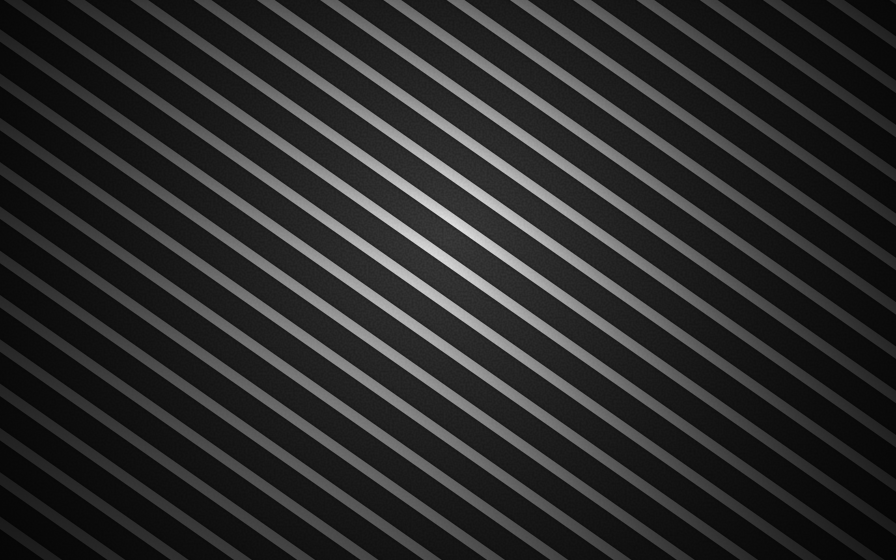
Give the GLSL for this pattern, as a Shadertoy shader.

```glsl
const float STRIPE_ANGLE = radians(35.0);
const float STRIPE_PERIOD = 0.0648;
const float STRIPE_PHASE = -0.44;
const float STRIPE_HALF_WIDTH = 0.142; // in periods
const vec2 LIGHT_CENTER = vec2(0.0, 0.08);

vec2 hashGradient(vec2 cell) {
    vec3 q = fract(cell.xyx * vec3(0.1031, 0.1030, 0.0973));
    q += dot(q, q.yzx + 33.33);
    float angle = 6.2832 * fract((q.x + q.y) * q.z);
    return vec2(cos(angle), sin(angle));
}

float gradientNoise(vec2 p) {
    vec2 i = floor(p);
    vec2 f = p - i;
    vec2 u = f * f * f * (f * (f * 6.0 - 15.0) + 10.0);
    vec2 e = vec2(0.0, 1.0);
    float a = dot(hashGradient(i), f);
    float b = dot(hashGradient(i + e.yx), f - e.yx);
    float c = dot(hashGradient(i + e.xy), f - e.xy);
    float d = dot(hashGradient(i + e.yy), f - e.yy);
    return mix(mix(a, b, u.x), mix(c, d, u.x), u.y);
}

// Signed offset from the nearest stripe axis, in periods
float stripeOffset(vec2 p, float angle, float period, float phase) {
    vec2 normal = vec2(sin(angle), cos(angle));
    return fract(dot(p, normal) / period + phase + 0.5) - 0.5;
}

float spotlight(vec2 p, vec2 center) {
    float r = length(p - center);
    return exp(-1.25 * r - r * r);
}

void mainImage(out vec4 fragColor, in vec2 fragCoord) {
    vec2 p = (fragCoord - 0.5 * iResolution.xy) / iResolution.y;
    float pixel = 1.0 / (iResolution.y * STRIPE_PERIOD);

    float offset = stripeOffset(p, STRIPE_ANGLE, STRIPE_PERIOD, STRIPE_PHASE);
    float edge = abs(offset) - STRIPE_HALF_WIDTH;
    float stripeMask = 1.0 - smoothstep(-0.7 * pixel, 0.7 * pixel, edge);

    // Grainy dark bands with a thin shadow along the stripes
    float grain = gradientNoise(p * 260.0 + 400.0);
    float contactShadow = 1.0 - 0.4 * exp(-max(edge, 0.0) / 0.035);
    float band = 0.215 * (1.0 + 0.22 * grain) * contactShadow;

    // Light stripes, slightly shaded towards the upper edge
    float slope = smoothstep(-STRIPE_HALF_WIDTH, STRIPE_HALF_WIDTH, offset);
    float stripe = mix(0.89, 0.81, slope) * (1.0 + 0.04 * grain);

    float shade = mix(band, stripe, stripeMask) * spotlight(p, LIGHT_CENTER);
    fragColor = vec4(vec3(shade), 1.0);
}
```
